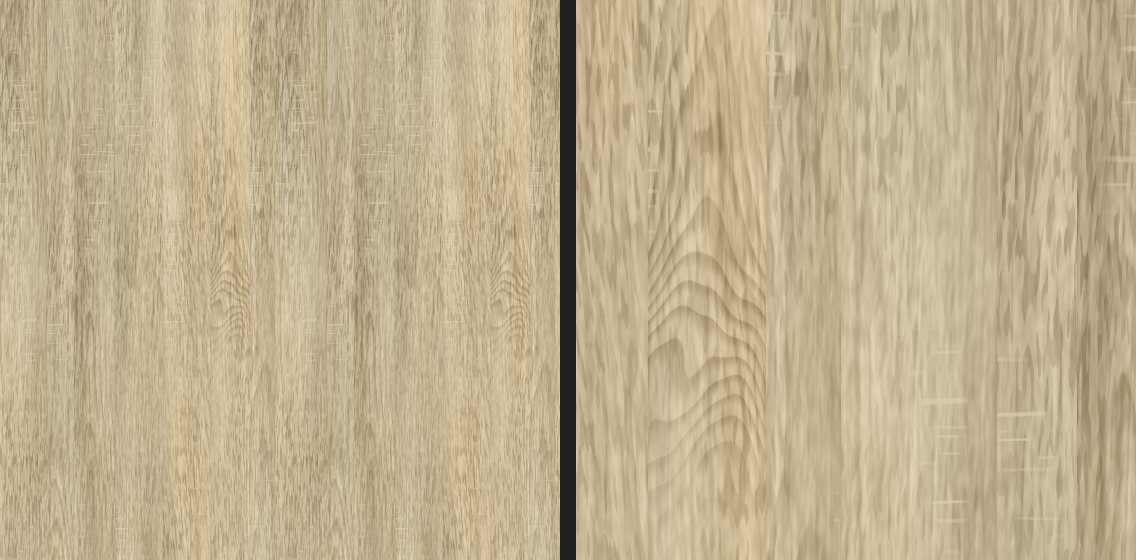
Left: the whole. Right: its middle third, enlarged.
A Shadertoy shader for this texture:

```glsl
// Pale sawn oak: narrow upright staves with fine grain, growth rings and light saw marks.
#define REPEAT 0.5        // width after which the staves recur
#define STAVES 7.0        // staves in one repeat
#define BASE_TONE 0.82    // 0 = dark wood, 1 = light wood
#define STAVE_CONTRAST 0.28
#define FIBRE_CONTRAST 0.27
#define PORE_DEPTH 0.42
#define VEIN_DEPTH 0.24
#define RING_DEPTH 0.36
#define SAW_ROWS 92.0     // saw marks per canvas height
#define SAW_STRENGTH 0.75
#define KNOT_STAVE 5.0
#define KNOT_HEIGHT 0.45

const vec3 DARK_OAK = vec3(0.635, 0.565, 0.432);
const vec3 LIGHT_OAK = vec3(0.842, 0.780, 0.650);
const vec3 WARM_SHIFT = vec3(0.014, 0.0, -0.022);

float hash(vec2 p) {
    vec3 q = fract(p.xyx * vec3(0.1031, 0.1030, 0.0973));
    q += dot(q, q.yzx + 33.33);
    return fract((q.x + q.y) * q.z);
}

vec2 gradient(vec2 cell) {
    float angle = 6.2832 * hash(cell);
    return vec2(cos(angle), sin(angle));
}

// Gradient noise, roughly -0.9 to 0.9
float noise(vec2 p) {
    vec2 i = floor(p), f = p - i;
    vec2 u = f * f * f * (f * (f * 6.0 - 15.0) + 10.0);
    vec2 e = vec2(1.0, 0.0);
    float low = mix(dot(gradient(i), f), dot(gradient(i + e), f - e), u.x);
    float high = mix(dot(gradient(i + e.yx), f - e.yx), dot(gradient(i + 1.0), f - 1.0), u.x);
    return 1.4 * mix(low, high, u.y);
}

// Uneven left edge of a stave, in stave units
float staveEdge(float i) {
    return i + 0.6 * (hash(vec2(mod(i, STAVES), 7.0)) - 0.5);
}

// Dark latewood lines: nested arches, rippling across the knot
float growthRings(vec2 p, vec2 q, float width, float seed, float knot, float ripple) {
    float d = p.x - width * (0.2 + 0.6 * seed);
    float phase = 95.0 * sqrt(d * d + 0.0001) + (4.0 + 7.0 * seed) * p.y;
    phase += 2.0 * noise(q * vec2(13.0, 3.5)) + 0.3 * noise(q * vec2(60.0, 18.0));
    phase += ripple + 2.6 * knot * noise(q * vec2(26.0, 12.0));
    float f = fract(phase);
    float line = smoothstep(0.35, 0.9, f) * (1.0 - smoothstep(0.92, 1.0, f));
    float visible = smoothstep(0.0, 0.45, noise(q * vec2(11.0, 1.6) + 5.0));
    return line * min(visible + knot, 1.4);
}

// Thin continuous dark veins along the grain
float veins(vec2 q) {
    float ridge = abs(noise(q * vec2(105.0, 3.0) + 41.0));
    float visible = smoothstep(-0.1, 0.35, noise(q * vec2(40.0, 5.0) + 3.0));
    return visible * (1.0 - smoothstep(0.02, 0.14, ridge));
}

// Short dark dashes: a wide and a narrow set of open pores
float pores(vec2 q) {
    float wide = smoothstep(0.2, 0.36, noise(q * vec2(215.0, 27.0) + 23.0));
    float narrow = smoothstep(0.16, 0.36, noise(q * vec2(370.0, 42.0) + 71.0));
    return max(0.75 * wide, narrow);
}

// Broken light strokes across the grain, gathered in patches
float sawMarks(vec2 p, vec2 q) {
    float patchMask = smoothstep(0.2, 0.42, noise(q * vec2(14.0, 5.0) + 31.0));
    float y = p.y * SAW_ROWS + noise(vec2(q.x * 3.0, p.y * 30.0));
    float row = floor(y);
    float centre = 0.3 + 0.4 * hash(vec2(row, 3.0));
    float stroke = 1.0 - smoothstep(0.04, 0.14, abs(fract(y) - centre));
    stroke *= 0.35 + 0.65 * hash(vec2(row, 61.0));
    float broken = smoothstep(-0.1, 0.1, noise(vec2(q.x * 38.0, row * 5.37)));
    float threads = smoothstep(0.25, 0.45, noise(q * vec2(260.0, 22.0) + 17.0));
    return patchMask * max(stroke * broken, 0.35 * threads);
}

void mainImage(out vec4 fragColor, in vec2 fragCoord) {
    vec2 uv = fragCoord / iResolution.xy;

    // Find the stave and the place within it
    float s = fract(uv.x / REPEAT) * STAVES;
    float id = floor(s);
    if (s < staveEdge(id)) id -= 1.0;
    else if (s > staveEdge(id + 1.0)) id += 1.0;
    float unit = REPEAT / STAVES;
    float width = (staveEdge(id + 1.0) - staveEdge(id)) * unit;
    vec2 p = vec2((s - staveEdge(id)) * unit, uv.y);
    id = mod(id, STAVES);
    float seed = hash(vec2(id, 19.0));
    float staveTone = hash(vec2(id, 43.0)) - 0.5;

    // Gently bent grain, different in every stave
    vec2 q = p + vec2(3.7 * id + seed, 5.3 * id);
    q.x += 0.006 * noise(q * vec2(10.0, 3.0));
    vec2 slanted = q + vec2((seed - 0.5) * 0.12 * p.y, 0.0);
    float rise = (p.y - KNOT_HEIGHT) / 0.085;
    float inKnotStave = 1.0 - step(0.5, abs(id - KNOT_STAVE));
    float knot = inKnotStave * exp(-rise * rise);
    float ripple = inKnotStave * 5.0 * tanh(rise);

    // Tone from broad bands down to fibres and pores
    float broad = noise(q * vec2(24.0, 1.3));
    float tone = BASE_TONE + STAVE_CONTRAST * staveTone + 0.38 * broad;
    tone += 0.12 * noise(slanted * vec2(95.0, 2.5) + 11.0);
    tone += FIBRE_CONTRAST * noise(slanted * vec2(270.0, 15.0));
    tone += 0.2 * noise(slanted * vec2(400.0, 80.0));
    float coarse = 0.7 + 0.8 * noise(q * vec2(15.0, 3.0) + 53.0);
    tone -= PORE_DEPTH * clamp(coarse, 0.25, 1.2) * pores(slanted);
    tone -= VEIN_DEPTH * veins(slanted);
    tone -= RING_DEPTH * growthRings(p, q, width, seed, knot, ripple);

    // Faint seams between staves
    float seam = 1.0 - smoothstep(0.0, 0.002, min(p.x, width - p.x));
    tone -= 0.1 * seam;
    tone = mix(tone, 1.12, SAW_STRENGTH * sawMarks(p, q));

    vec3 color = mix(DARK_OAK, LIGHT_OAK, clamp(tone, -0.3, 1.2));
    color += WARM_SHIFT * (1.2 * (seed - 0.5) + noise(q * vec2(14.0, 2.0) + 9.0));
    fragColor = vec4(color, 1.0);
}
```
